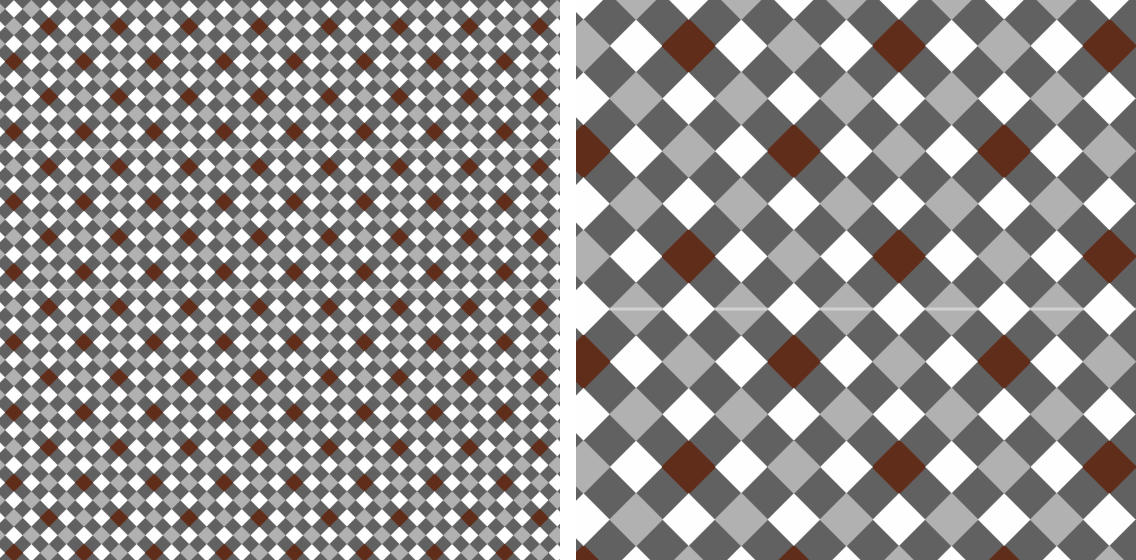
Left, the full canvas; right, a detail of the centre.
Reproduce this pattern procedurally as a WebGL 2 fragment shader.

```glsl
#version 300 es
precision highp float;
// Diagonal checkerboard of white, grey and brown diamonds on dark grey, with faint seams.

uniform vec2 u_resolution;
out vec4 fragColor;

const vec3 DARK_GREY = vec3(0.38);
const vec3 LIGHT_GREY = vec3(0.695);
const vec3 WHITE = vec3(0.995);
const vec3 BROWN = vec3(0.38, 0.175, 0.105);

const vec2 PITCH = vec2(0.0313, 0.03133);        // spacing of the diamonds
const vec2 FIRST_CENTRE = vec2(0.0248, 0.0160);  // measured from the upper left
const float SEAM_ROWS = 8.0;                     // rows between seams
const float SEAM_HALF_WIDTH = 0.0009;
const float SEAM_STRENGTH = 0.4;

// Signed distance to a diamond with the given half diagonal.
float diamondDistance(vec2 p, float halfDiagonal) {
    return (abs(p.x) + abs(p.y) - halfDiagonal) * inversesqrt(2.0);
}

// Coverage of a shape, softened over about one pixel.
float coverage(float dist, float pixel) {
    return 1.0 - smoothstep(-0.75 * pixel, 0.75 * pixel, dist);
}

// Colour and half diagonal of the diamond in a cell.
vec4 diamondStyle(vec2 cell) {
    if (mod(cell.x + cell.y, 2.0) < 0.5) return vec4(WHITE, 0.5);
    bool isBrown = mod(cell.x, 2.0) < 0.5 && mod(cell.x + cell.y, 4.0) > 2.5;
    return isBrown ? vec4(BROWN, 0.525) : vec4(LIGHT_GREY, 0.512);
}

// Thin horizontal seams through the centres of two rows.
float seamMask(float row, float pixel) {
    float seam = clamp(floor(row / SEAM_ROWS + 0.5), 1.0, 2.0);
    float dist = abs(row - seam * SEAM_ROWS) * PITCH.y - SEAM_HALF_WIDTH;
    return coverage(dist, pixel);
}

void main() {
    vec2 uv = gl_FragCoord.xy / u_resolution;
    float pixel = 1.0 / min(u_resolution.x, u_resolution.y);

    // Cells are centred on the diamonds and counted downwards.
    vec2 grid = (vec2(uv.x, 1.0 - uv.y) - FIRST_CENTRE) / PITCH;
    vec2 cell = floor(grid + 0.5);
    vec4 style = diamondStyle(cell);

    float dist = diamondDistance(grid - cell, style.w);
    vec3 colour = mix(DARK_GREY, style.rgb, coverage(dist, pixel / PITCH.x));
    colour = mix(colour, WHITE, SEAM_STRENGTH * seamMask(grid.y, pixel));
    fragColor = vec4(colour, 1.0);
}
```
